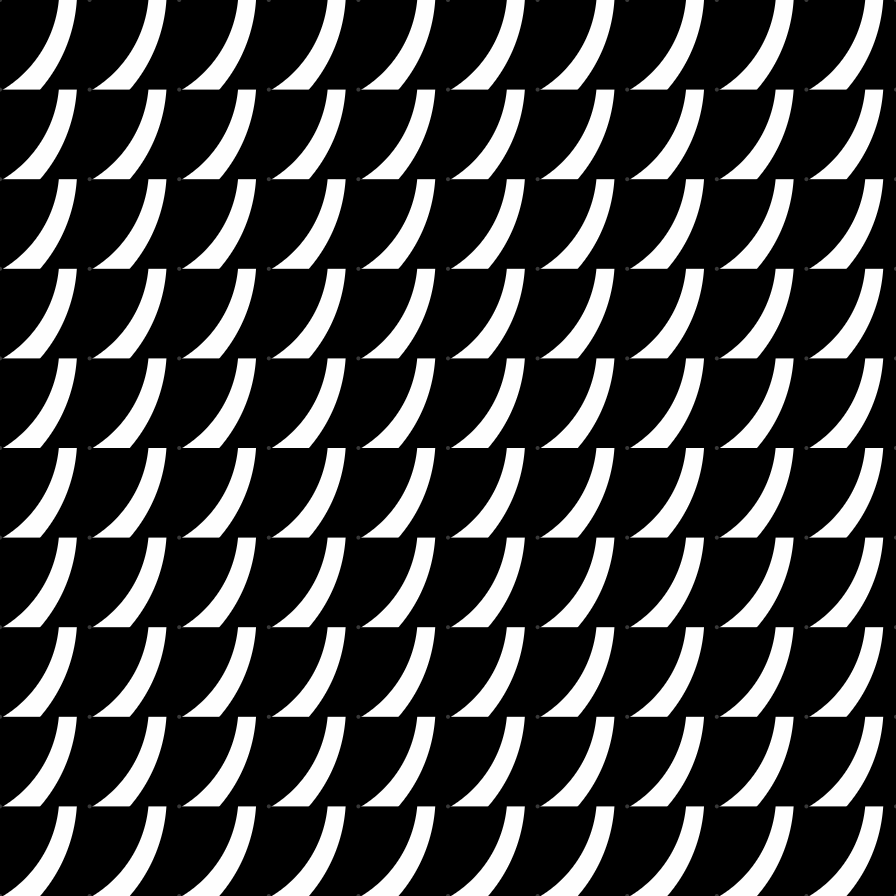
Give the GLSL for this pattern, as a Shadertoy shader.

```glsl
// A ten by ten grid of white curved blades on black, one blade per cell.
// Each blade lies between two circular arcs and is cut flat by its row;
// neighbouring rows are summed so the cuts stay smooth and the tile wraps.

#define REPEATS 10.0
#define OUTER_CENTRE vec2(-0.839, 1.111)
#define OUTER_RADIUS 1.700
#define INNER_CENTRE vec2(-0.652, 1.121)
#define INNER_RADIUS 1.314
#define DOT_RADIUS 0.022
#define DOT_LEVEL 0.22
#define BLADE_COLOUR vec3(0.995)
#define GROUND_COLOUR vec3(0.0)

// Coverage of a region whose signed distance is negative inside
float coverage(float dist, float pixel) {
    return clamp(0.5 - dist / pixel, 0.0, 1.0);
}

// Blade: inside the outer arc, outside the inner arc, within its row
float blade(vec2 p, float pixel) {
    float outer = length(p - OUTER_CENTRE) - OUTER_RADIUS;
    float inner = INNER_RADIUS - length(p - INNER_CENTRE);
    float row = coverage(-p.y, pixel) * coverage(p.y - 1.0, pixel);
    return coverage(max(outer, inner), pixel) * row;
}

void mainImage(out vec4 fragColor, in vec2 fragCoord) {
    vec2 grid = fragCoord / iResolution.xy * REPEATS;
    vec2 cell = fract(grid);
    float pixel = REPEATS / min(iResolution.x, iResolution.y);

    // This row and the rows above and below share the boundary pixels
    float white = 0.0;
    for (int k = -1; k <= 1; k++) {
        white += blade(cell + vec2(0.0, float(k)), pixel);
    }

    // Faint dot on each grid corner
    vec2 corner = fract(grid + 0.5) - 0.5;
    float speck = DOT_LEVEL * coverage(length(corner) - DOT_RADIUS, pixel);

    float level = clamp(max(white, speck), 0.0, 1.0);
    fragColor = vec4(mix(GROUND_COLOUR, BLADE_COLOUR, level), 1.0);
}
```
